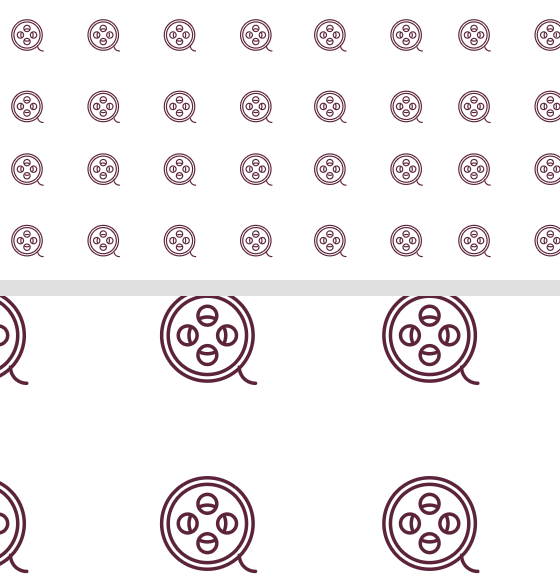
Top, the full canvas; bottom, a detail of the centre.
A Shadertoy shader for this pattern:

```glsl
// Plum line-art film reels in eight columns and four rows on white.
// Each axis picks its nearest, slightly uneven grid centre; one distance
// function joins rings, holes and tail. Lengths are 1/384 of canvas height.

// Offset along x from the nearest column; two of the gaps are narrower.
float columnOffset(float x) {
    float nearest = 1e4;
    for (int i = 0; i < 8; i++) {
        float centre = 37.0 + 104.6 * float(i);
        if (i >= 4) centre -= 3.0;
        if (i >= 6) centre -= 11.5;
        float offset = x - centre;
        if (abs(offset) < abs(nearest)) nearest = offset;
    }
    return nearest;
}

// Offset along y from the nearest row; the middle gap is narrower.
float rowOffset(float y) {
    float nearest = 1e4;
    for (int j = 0; j < 4; j++) {
        float centre = 336.0 - 98.0 * float(j) + (j >= 2 ? 12.0 : 0.0);
        float offset = y - centre;
        if (abs(offset) < abs(nearest)) nearest = offset;
    }
    return nearest;
}

float ring(vec2 p, float radius) {
    return abs(length(p) - radius);
}

// Lower left quarter of a circle, with round ends.
float quarterArc(vec2 p, float radius) {
    if (p.x < 0.0 && p.y < 0.0) return ring(p, radius);
    return min(length(p + vec2(radius, 0.0)), length(p + vec2(0.0, radius)));
}

// Distance to the centre line of the reel's strokes.
float reel(vec2 p) {
    float d = min(ring(p, 20.9), ring(p, 17.9));

    // Fold the four holes onto one, each crossed by a concentric arc.
    vec2 folded = abs(p);
    if (folded.y > folded.x) folded = folded.yx;
    vec2 hole = folded - vec2(9.0, 0.0);
    d = min(d, ring(hole, 4.3));
    d = min(d, max(ring(p, 8.4), length(hole) - 4.3));

    // Loose end of the film.
    return min(d, quarterArc(p - vec2(22.0, -14.5), 7.4));
}

void mainImage(out vec4 fragColor, in vec2 fragCoord) {
    float pixel = 384.0 / iResolution.y;
    vec2 p = fragCoord * pixel;
    float d = reel(vec2(columnOffset(p.x), rowOffset(p.y))) - 0.8;
    float ink = clamp(0.5 - d / pixel, 0.0, 1.0);
    fragColor = vec4(mix(vec3(1.0), vec3(0.36, 0.14, 0.23), ink), 1.0);
}
```
